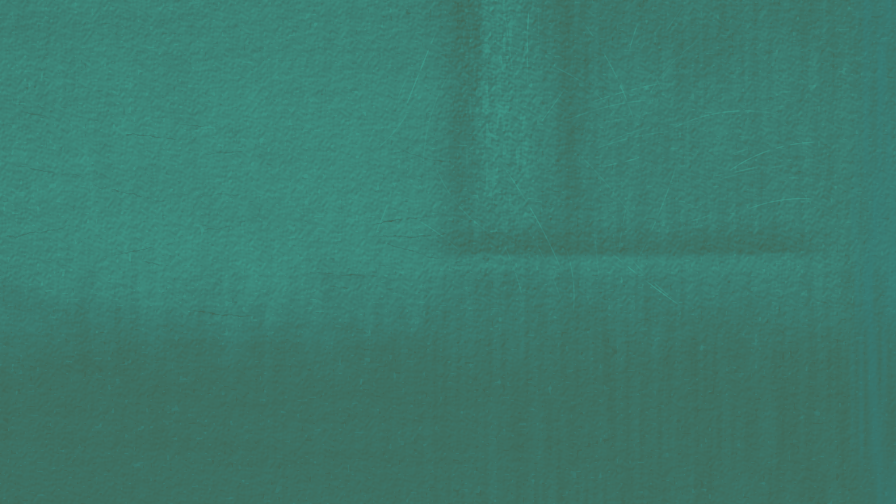
Reproduce this texture procedurally as a Shadertoy shader.

```glsl
#define DARK_TEAL vec3(0.240, 0.428, 0.368)
#define MID_TEAL vec3(0.232, 0.480, 0.435)
#define LIGHT_TEAL vec3(0.240, 0.542, 0.488)
#define EDGE_BLUE vec3(0.200, 0.480, 0.470)
#define GRAIN_SCALE 215.0
#define GRAIN_DEPTH 0.40
#define STREAK_DEPTH 0.22
#define SCRATCH_COUNT 44
#define CRACK_COUNT 20
#define SCRATCH_WIDTH 0.0011

// Integer hash, two values in 0..1
vec2 hash2(vec2 cell) {
    uvec2 v = uvec2(ivec2(floor(cell))) * 1664525u + 1013904223u;
    v.x += v.y * 1664525u;
    v.y += v.x * 1664525u;
    v ^= v >> 16u;
    v.x += v.y * 1664525u;
    v.y += v.x * 1664525u;
    v ^= v >> 16u;
    return vec2(v & 65535u) / 65535.0;
}

float noise(vec2 p) {
    vec2 i = floor(p), f = fract(p);
    f = f * f * (3.0 - 2.0 * f);
    float low = mix(hash2(i).x, hash2(i + vec2(1, 0)).x, f.x);
    float high = mix(hash2(i + vec2(0, 1)).x, hash2(i + vec2(1, 1)).x, f.x);
    return mix(low, high, f.y);
}

float fbm(vec2 p) {
    float sum = 0.0, gain = 0.53;
    for (int i = 0; i < 5; i++) {
        sum += gain * noise(p);
        p = mat2(1.6, 1.2, -1.2, 1.6) * p + 17.0;
        gain *= 0.5;
    }
    return sum;
}

// Soft bump around a centre line
float band(float x, float centre, float width) {
    float d = (x - centre) / width;
    return exp(-d * d);
}

// Thin bent stroke, broken along its length and faded at both ends
float stroke(vec2 p, vec2 centre, float angle, float halfLength, float bend) {
    vec2 dir = vec2(cos(angle), sin(angle));
    vec2 q = p - centre;
    q = vec2(dot(q, dir), dot(q, vec2(-dir.y, dir.x)));
    float d = abs(q.y - bend * q.x * q.x);
    float ink = 1.0 - smoothstep(0.3 * SCRATCH_WIDTH, SCRATCH_WIDTH + 0.6 / iResolution.y, d);
    float worn = smoothstep(0.15, 0.6, noise(vec2(q.x * 70.0 + 50.0, centre.x * 90.0)));
    return ink * worn * (1.0 - smoothstep(0.4, 1.0, abs(q.x) / halfLength));
}

// Broad light and shade of the worn paint
float paintTone(vec2 uv, vec2 p) {
    float wobble = fbm(p * vec2(6.0, 9.0)) - 0.5;
    float ragged = fbm(p * vec2(60.0, 16.0)) - 0.5;
    float upper = smoothstep(0.24, 0.50, uv.y + 0.07 * wobble + 0.06 * ragged);
    float tone = mix(0.12, mix(0.90, 0.56, smoothstep(0.40, 0.60, uv.x)), upper);
    tone -= 0.15 * smoothstep(0.75, 1.0, uv.y) + 0.10 * smoothstep(0.15, 0.0, uv.x) * upper;

    float rise = smoothstep(0.25, 0.75, uv.y);
    float warp = uv.x + 0.012 * wobble + 0.022 * ragged;
    tone -= 0.36 * band(warp, 0.517, 0.020) * rise;
    tone += 0.22 * band(warp, 0.562, 0.026) * smoothstep(0.4, 0.85, uv.y);
    tone -= 0.27 * band(warp, 0.637, 0.015) * rise;

    // Shaded ledge with a crisp lower rim
    float span = smoothstep(0.44, 0.54, uv.x) * (1.0 - smoothstep(0.86, 0.95, uv.x));
    float height = uv.y + 0.008 * ragged;
    float ledge = smoothstep(0.488, 0.500, height) * (1.0 - smoothstep(0.505, 0.575, height));
    tone -= 0.34 * ledge * span;
    tone += 0.18 * band(height, 0.475, 0.018) * span;
    return tone + (0.18 * wobble + 0.24 * ragged) * (0.3 + 0.7 * upper);
}

// Pale scratches gathered on the right, dark cracks on the left
float marks(vec2 p) {
    float sum = 0.0;
    for (int i = 0; i < SCRATCH_COUNT; i++) {
        vec2 a = hash2(vec2(i, 71)), b = hash2(vec2(i, 72)), c = hash2(vec2(i, 73));
        bool shallow = i % 3 == 0;
        vec2 centre = shallow ? mix(vec2(1.15, 0.56), vec2(1.62, 0.82), a)
                              : mix(vec2(0.76, 0.42), vec2(1.38, 1.0), a);
        float angle = shallow ? 0.12 + 0.2 * b.x : 0.7 + 1.9 * b.x;
        sum += mix(0.22, 0.75, c.y * c.y) * stroke(p, centre, angle, 0.03 + 0.12 * b.y, 4.0 * (c.x - 0.5));
    }
    for (int i = 0; i < CRACK_COUNT; i++) {
        vec2 a = hash2(vec2(i, 81)), b = hash2(vec2(i, 82));
        vec2 centre = mix(vec2(0.0, 0.36), vec2(0.85, 0.78), a);
        vec2 jag = vec2(0.0, 0.010 * (fbm(p * 60.0) - 0.5));
        sum -= 0.45 * stroke(p + jag, centre, 0.5 * (b.x - 0.5), 0.02 + 0.10 * b.y, 0.5);
    }
    return sum;
}

void mainImage(out vec4 fragColor, in vec2 fragCoord) {
    vec2 uv = fragCoord / iResolution.xy;
    vec2 p = fragCoord / iResolution.y;
    float tone = paintTone(uv, p);

    // Brushed streaks in both directions
    float drips = noise(p * vec2(110.0, 7.0)) - 0.5;
    float wipes = noise(p * vec2(6.0, 60.0) + 40.0) - 0.5;
    float streaky = smoothstep(0.40, 0.60, uv.x);
    tone += STREAK_DEPTH * (drips * (0.35 + 0.65 * streaky) + 0.5 * wipes * (1.0 - 0.5 * streaky));

    // Fine embossed grain on a turned grid, roughest in the worn column
    vec2 g = mat2(0.8, 0.6, -0.6, 0.8) * p * GRAIN_SCALE;
    float relief = noise(g) - noise(g + vec2(0.9, -0.5));
    relief += 0.5 * (noise(g * 0.47 + 31.0) - noise(g * 0.47 + vec2(31.6, 30.6)));
    float wear = band(uv.x, 0.555, 0.045) * smoothstep(0.35, 0.8, uv.y);
    tone += GRAIN_DEPTH * relief * (0.55 + 0.40 * smoothstep(0.2, 0.5, uv.y) + 0.5 * wear);

    // Chipped flakes, pale flecks and dark pits
    float flakes = noise(p * vec2(150.0, 60.0)) * 0.6 + noise(p * vec2(90.0, 22.0) + 5.0) * 0.4;
    tone += 0.40 * wear * smoothstep(0.58, 0.74, flakes);
    tone += 0.35 * smoothstep(0.86, 0.97, noise(p * vec2(120.0, 170.0) + 9.0));
    tone -= 0.30 * smoothstep(0.88, 0.98, noise(p * vec2(130.0, 150.0) + 77.0));
    tone += marks(p);

    // Three paint shades and a cooler right edge
    vec3 color = mix(DARK_TEAL, MID_TEAL, clamp(tone * 2.0, -0.3, 1.0));
    color = mix(color, LIGHT_TEAL, clamp(tone * 2.0 - 1.0, 0.0, 1.6));
    float edge = smoothstep(0.945, 0.968, uv.x + 0.015 * drips);
    color = mix(color, EDGE_BLUE, edge * (0.28 + 0.4 * drips));
    fragColor = vec4(color, 1.0);
}
```
